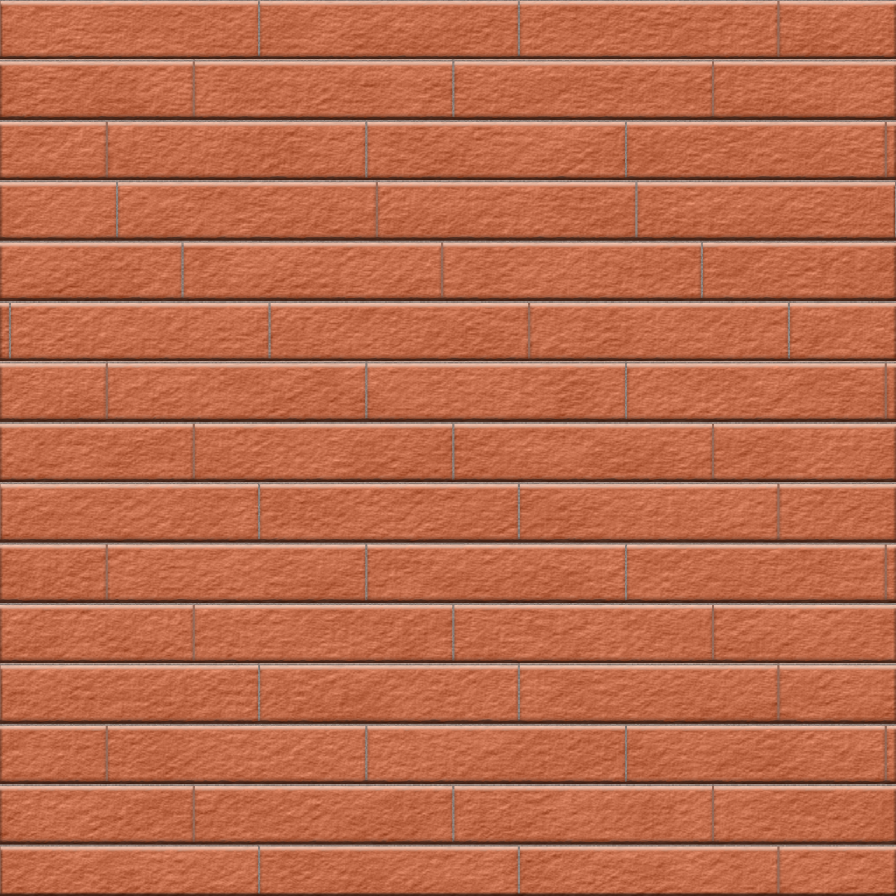
A Shadertoy shader for this texture:

```glsl
// Long terracotta bricks in thin courses with narrow grey joints, lit from above.
// Courses are shifted by a three-step stagger that is mirrored in some rows;
// the rough faces are embossed from layered value noise.

float hash(vec2 p) {
    return fract(sin(dot(p, vec2(127.1, 311.7))) * 43758.5453);
}

float valueNoise(vec2 p) {
    vec2 i = floor(p), f = fract(p);
    f = f * f * (3.0 - 2.0 * f);
    return mix(mix(hash(i), hash(i + vec2(1, 0)), f.x),
               mix(hash(i + vec2(0, 1)), hash(i + vec2(1, 1)), f.x), f.y);
}

// Wrinkled surface height, stretched sideways
float height(vec2 p) {
    float sum = 0.0, amp = 0.5;
    p *= vec2(105.0, 165.0);
    for (int i = 0; i < 3; i++) {
        sum += amp * valueNoise(p);
        p = p * 2.03 + 17.3;
        amp *= 0.55;
    }
    return sum;
}

// Horizontal shift of a course, in brick lengths; rows count from the top
float courseShift(int row, bool mirrored) {
    int k = row < 6 ? row % 3 : 2 - row % 3;
    float shift = k == 0 ? 0.998 : k == 1 ? 0.746 : 0.411;
    return mirrored ? 1.449 - shift : shift;
}

void mainImage(out vec4 fragColor, in vec2 fragCoord) {
    vec2 uv = fragCoord / iResolution.xy;
    float px = 1.0 / iResolution.y;
    const float course = 0.0674, brick = 0.2898;

    // Course index, and signed distance below the nearest bed joint
    float t = (1.0 - uv.y + 0.001) / course;
    int row = int(floor(t));
    float below = (fract(t + 0.5) - 0.5) * course;

    // Signed distance to the nearest upright joint
    bool mirrored = row >= 3 && row < 6;
    float s = uv.x / brick - courseShift(row, mirrored);
    float side = (fract(s + 0.5) - 0.5) * brick;

    // Embossed brick face with broad tone changes, paler toward its top
    float relief = height(uv) - height(uv + vec2(-0.0012, 0.0018));
    float grain = hash(floor(uv * 512.0)) - 0.5;
    float broad = valueNoise(uv * vec2(22.0, 40.0)) - 0.5;
    float tone = relief * 0.38 + grain * 0.035 + broad * 0.05 + 0.025 * (0.5 - fract(t));
    vec3 color = vec3(0.757, 0.418, 0.287) + tone;

    // Soft side bevels and canvas borders
    float border = min(uv.x, 1.0 - uv.x);
    color *= 1.0 - 0.12 * (1.0 - smoothstep(0.001, 0.005, abs(side)));
    color *= 1.0 - 0.3 * (1.0 - smoothstep(0.0, 0.004, border));

    // Lit upper edge and shaded lower edge, slightly ragged
    float edge = below + relief * 0.004;
    float lit = step(0.0, below) * (1.0 - smoothstep(0.0035, 0.0085, edge));
    float shade = step(below, 0.0) * (0.3 * smoothstep(-0.0085, -0.004, edge)
                                    + 0.7 * smoothstep(-0.0048, -0.0022, edge));
    shade = max(shade, 1.0 - smoothstep(0.001, 0.005, uv.y));
    color = mix(color, vec3(0.91, 0.73, 0.65) + relief * 0.2, lit);

    // Upright joints, some partly filled with brick dust
    float jointX = uv.x - side;
    float offCentre = abs(jointX - 0.5);
    bool dusty = mirrored ? offCentre < 0.15 : offCentre > 0.25;
    vec3 mortar = vec3(0.56, 0.50, 0.475) + grain * 0.1;
    vec3 upright = dusty ? mix(mortar, vec3(0.62, 0.36, 0.26), 0.6) : mortar;
    float line = 1.0 - smoothstep(0.0012 - 0.5 * px, 0.0012 + 0.5 * px, abs(side));
    color = mix(color, upright, line);

    // Shadow and bed joint lie over everything else
    color = mix(color, vec3(0.27, 0.14, 0.09) + relief * 0.15, shade);
    float bed = smoothstep(-0.5 * px, 0.5 * px, below)
              * (1.0 - smoothstep(0.0022 - 0.5 * px, 0.0022 + 0.5 * px, below));
    color = mix(color, mortar, bed);

    fragColor = vec4(clamp(color, 0.0, 1.0), 1.0);
}
```
